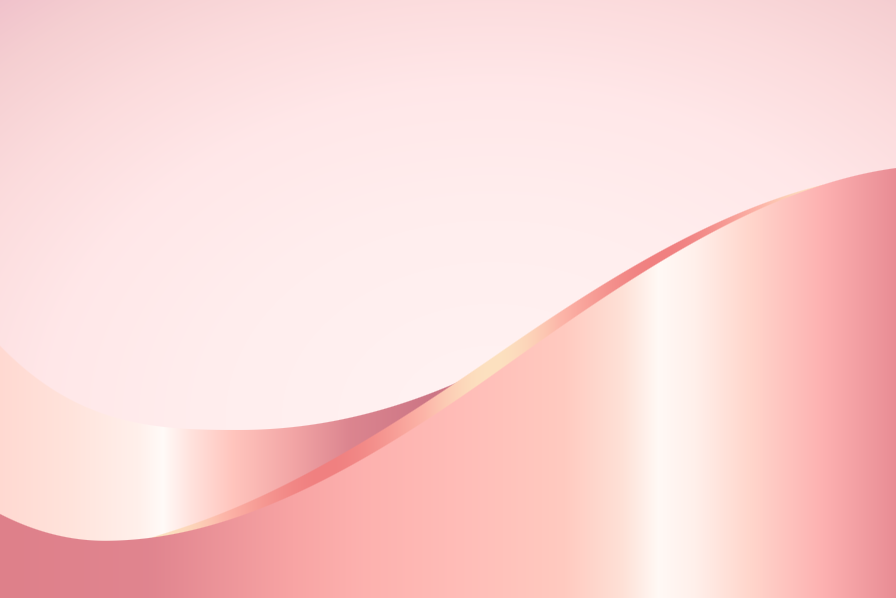
A Shadertoy shader for this background:

```glsl
// Rose satin waves with a thin shining ribbon under a pale pink glow.

// Cubic curve from point a to point b with end slopes sa and sb.
float curve(float x, vec2 a, float sa, vec2 b, float sb) {
    float h = b.x - a.x;
    float t = (x - a.x) / h;
    float u = 1.0 - t;
    return u * u * ((1.0 + 2.0 * t) * a.y + t * h * sa)
         + t * t * ((1.0 + 2.0 * u) * b.y - u * h * sb);
}

float backEdge(float x) {
    x = min(x, 0.52);
    return x < 0.267
        ? curve(x, vec2(0.0, 0.422), -1.55, vec2(0.267, 0.281), 0.0)
        : curve(x, vec2(0.267, 0.281), 0.0, vec2(0.52, 0.367), 0.68);
}

float frontEdge(float x) {
    if (x < 0.117) return curve(x, vec2(0.0, 0.1406), -0.77, vec2(0.117, 0.0957), 0.0);
    if (x < 0.56) return curve(x, vec2(0.117, 0.0957), 0.0, vec2(0.56, 0.384), 1.07);
    return curve(x, vec2(0.56, 0.384), 1.07, vec2(1.0, 0.719), 0.2);
}

float ribbonWidth(float x) {
    float t = clamp((x - 0.17) / 0.748, 0.0, 1.0);
    return 0.03 * sin(3.14159 * pow(t, 0.8));
}

// Adds one gradient stop: fades to the next colour between a and b.
void stop(inout vec3 color, vec3 next, float a, float b, float x) {
    color = mix(color, next, clamp((x - a) / (b - a), 0.0, 1.0));
}

vec3 glowColor(vec2 p) {
    float d = length((p - vec2(0.55, 0.3)) * vec2(1.0, 0.9));
    vec3 c = vec3(1.0, 0.95, 0.95);
    stop(c, vec3(1.0, 0.93, 0.93), 0.0, 0.32, d);
    stop(c, vec3(1.0, 0.905, 0.91), 0.32, 0.5, d);
    stop(c, vec3(0.985, 0.86, 0.865), 0.5, 0.64, d);
    stop(c, vec3(0.96, 0.81, 0.82), 0.64, 0.76, d);
    stop(c, vec3(0.935, 0.745, 0.79), 0.76, 0.86, d);
    return c;
}

vec3 backColor(float x) {
    vec3 c = vec3(1.0, 0.85, 0.82);
    stop(c, vec3(1.0, 0.89, 0.86), 0.0, 0.08, x);
    stop(c, vec3(1.0, 0.94, 0.92), 0.08, 0.155, x);
    stop(c, vec3(1.0, 0.98, 0.97), 0.155, 0.182, x);
    stop(c, vec3(1.0, 0.88, 0.86), 0.182, 0.215, x);
    stop(c, vec3(1.0, 0.77, 0.74), 0.215, 0.26, x);
    stop(c, vec3(0.95, 0.65, 0.65), 0.26, 0.325, x);
    stop(c, vec3(0.86, 0.52, 0.56), 0.325, 0.39, x);
    stop(c, vec3(0.80, 0.46, 0.52), 0.39, 0.48, x);
    return c;
}

vec3 frontColor(float x) {
    vec3 c = vec3(0.87, 0.50, 0.54);
    stop(c, vec3(0.88, 0.52, 0.56), 0.0, 0.17, x);
    stop(c, vec3(0.97, 0.64, 0.64), 0.17, 0.325, x);
    stop(c, vec3(0.99, 0.69, 0.68), 0.325, 0.40, x);
    stop(c, vec3(1.0, 0.74, 0.72), 0.40, 0.52, x);
    stop(c, vec3(1.0, 0.79, 0.75), 0.52, 0.63, x);
    stop(c, vec3(0.995, 0.88, 0.84), 0.63, 0.695, x);
    stop(c, vec3(1.0, 0.975, 0.96), 0.695, 0.735, x);
    stop(c, vec3(1.0, 0.94, 0.92), 0.735, 0.775, x);
    stop(c, vec3(1.0, 0.84, 0.80), 0.775, 0.835, x);
    stop(c, vec3(0.99, 0.69, 0.69), 0.835, 0.92, x);
    stop(c, vec3(0.91, 0.55, 0.58), 0.92, 1.0, x);
    return c;
}

// Repeating gold highlights along the coral ribbon.
vec3 ribbonColor(float x) {
    float shine = 0.5 + 0.5 * cos(6.28318 * (x - 0.55) / 0.375);
    vec3 c = vec3(0.94, 0.50, 0.50);
    stop(c, vec3(0.99, 0.71, 0.66), 0.0, 0.65, shine);
    stop(c, vec3(0.99, 0.88, 0.75), 0.65, 1.0, shine);
    return c;
}

// Smooth coverage of the area below an edge.
float below(float edge, float y) {
    float d = edge - y;
    return clamp(0.5 + d / fwidth(d), 0.0, 1.0);
}

void mainImage(out vec4 fragColor, in vec2 fragCoord) {
    vec2 p = fragCoord / iResolution.xy;
    float front = frontEdge(p.x);

    // Layers from back to front
    vec3 color = glowColor(p);
    color = mix(color, backColor(p.x), below(backEdge(p.x), p.y));
    float ribbon = below(front + ribbonWidth(p.x), p.y) * step(0.17, p.x) * step(p.x, 0.918);
    color = mix(color, ribbonColor(p.x), ribbon);
    color = mix(color, frontColor(p.x), below(front, p.y));
    fragColor = vec4(color, 1.0);
}
```
